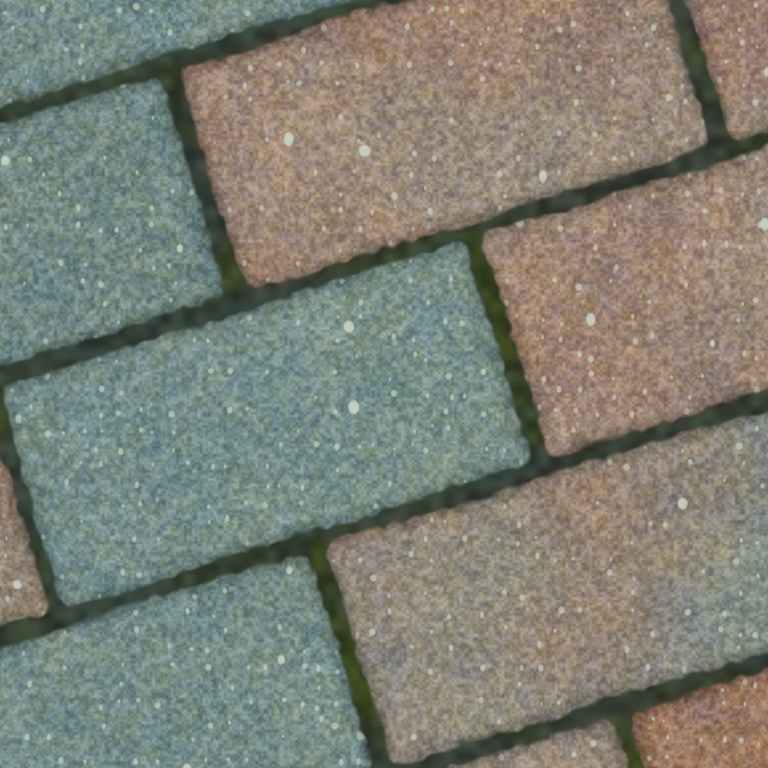
A Shadertoy shader for this texture:

```glsl
// Worn concrete pavers in a tilted running bond, with mossy joints.
// Rounded-box distances shape the bricks; layered value noise gives grain,
// hue drift and ragged edges, and scattered cells add pale stone chips.

const float TILT = 0.3007;
const vec2 BRICK = vec2(0.660, 0.324);    // spacing of the bond
const vec2 ORIGIN = vec2(0.182, 0.1445);  // corner of brick (0, 0)
const float ROW_SHIFT = 0.314;            // offset of odd rows
const float HALF_GAP = 0.0108;

const vec3 TAN = vec3(0.595, 0.540, 0.480);
const vec3 ROSE = vec3(0.590, 0.492, 0.430);
const vec3 RUST = vec3(0.610, 0.455, 0.365);
const vec3 TEAL = vec3(0.455, 0.545, 0.525);
const vec3 SOIL = vec3(0.185, 0.235, 0.200);
const vec3 MOSS = vec3(0.235, 0.285, 0.090);
const vec3 CHIP = vec3(0.800, 0.840, 0.780);

float hash(vec2 p) {
    vec3 q = fract(p.xyx * 0.1031);
    q += dot(q, q.yzx + 33.33);
    return fract((q.x + q.y) * q.z);
}

float noise(vec2 p) {
    vec2 i = floor(p), f = fract(p);
    f = f * f * (3.0 - 2.0 * f);
    return mix(mix(hash(i), hash(i + vec2(1, 0)), f.x),
               mix(hash(i + vec2(0, 1)), hash(i + vec2(1, 1)), f.x), f.y);
}

float fbm(vec2 p) {
    float sum = 0.0, amp = 0.53;
    for (int i = 0; i < 4; i++) {
        sum += amp * noise(p);
        p = mat2(1.6, 1.2, -1.2, 1.6) * p + 17.3;
        amp *= 0.5;
    }
    return sum;
}

float roundedBox(vec2 p, vec2 halfSize, float radius) {
    vec2 q = abs(p) - halfSize + radius;
    return length(max(q, 0.0)) + min(max(q.x, q.y), 0.0) - radius;
}

// Coverage of small oval chips, at most one per grid cell
float chips(vec2 p, float density, float chance, float radius, float soft) {
    vec2 cell = floor(p * density);
    vec2 center = 0.25 + 0.5 * vec2(hash(cell + 3.7), hash(cell + 9.1));
    vec2 offset = (fract(p * density) - center) / density;
    offset.x *= 1.0 + 0.6 * hash(cell + 21.0);
    float size = radius * (0.5 + 0.6 * hash(cell + 5.3));
    float present = step(hash(cell + 40.0), chance);
    return present * (1.0 - smoothstep(size - soft, size + soft, length(offset)));
}

// Dyed concrete: one teal column among warm bricks, one brick blended
vec3 brickColor(vec2 id, vec2 local, vec2 p) {
    float patches = fbm(p * 5.0 + id * 7.0);
    vec3 warm = mix(ROSE, TAN, smoothstep(0.25, 0.70, patches + 0.25 * local.x));
    warm = mix(warm, RUST, 0.8 * step(2.5, id.y) * step(-0.5, id.x));
    float teal = step(abs(id.x + 1.0), 0.5) * step(id.y, 2.5);
    float blended = step(abs(id.x), 0.5) * step(abs(id.y - 2.0), 0.5);
    teal += blended * clamp(0.3 + 0.9 * local.x + 0.6 * (patches - 0.5), 0.0, 0.75);
    return mix(warm, TEAL, teal) * (0.97 + 0.06 * hash(id + 11.0));
}

// Fine sandy grain with brightness and hue variation
vec3 grain(vec2 p) {
    float fine = noise(p * 150.0) - 0.5;
    float finer = noise(p * 290.0 + 31.0) - 0.5;
    float hue = noise(p * 75.0 + 60.0) - 0.5;
    float drift = fbm(p * 14.0 + 90.0) - 0.5;
    return vec3(0.15 * fine + 0.13 * finer + 0.06 * drift)
         + hue * vec3(0.035, 0.020, -0.050)
         + drift * vec3(0.05, 0.0, -0.06);
}

vec3 jointColor(vec2 p, float upright, vec3 neighbour) {
    float clumps = noise(p * 65.0 + 8.0);
    float growth = smoothstep(0.35, 0.70, fbm(p * 11.0 + 5.0));
    vec3 color = mix(SOIL, neighbour * 0.55, 0.25);
    color = mix(color, MOSS, growth * mix(0.25, 0.75, upright));
    return color * (0.72 + 0.5 * clumps);
}

void mainImage(out vec4 fragColor, in vec2 fragCoord) {
    vec2 p = fragCoord / iResolution.y;
    float soft = max(0.0035, 1.0 / iResolution.y);

    // Bond frame: x along the rows, y down across them
    vec2 down = vec2(p.x, 1.0 - p.y);
    float c = cos(TILT), s = sin(TILT);
    vec2 bond = vec2(c * down.x - s * down.y, s * down.x + c * down.y) - ORIGIN;
    float row = floor(bond.y / BRICK.y);
    bond.x -= ROW_SHIFT * mod(row, 2.0);
    vec2 id = vec2(floor(bond.x / BRICK.x), row);
    vec2 local = bond - (id + 0.5) * BRICK;

    // Brick outline with crumbled edges
    vec2 halfSize = 0.5 * BRICK - HALF_GAP;
    float edge = roundedBox(local, halfSize, 0.014);
    edge += 0.007 * (noise(p * 80.0) - 0.5) + 0.009 * (noise(p * 13.0) - 0.5);

    // Face: colour, grain, chips and rubbed, darker rim
    vec3 base = brickColor(id, local, p);
    vec3 face = base + grain(p);
    face = mix(face, CHIP, 0.65 * chips(p, 42.0, 0.30, 0.0042, 0.0016));
    face = mix(face, CHIP, 0.85 * chips(p + 0.37, 9.0, 0.16, 0.0085, 0.0022));
    face *= mix(0.82, 1.0, smoothstep(0.0, 0.020, -edge));

    // Joint: soil along the rows, more moss between brick ends
    float upright = smoothstep(-0.012, 0.012, abs(local.x) - halfSize.x);
    vec3 joint = jointColor(p, upright, base);
    vec3 color = mix(face, joint, smoothstep(-soft, soft, edge));
    fragColor = vec4(clamp(color, 0.0, 1.0), 1.0);
}
```
